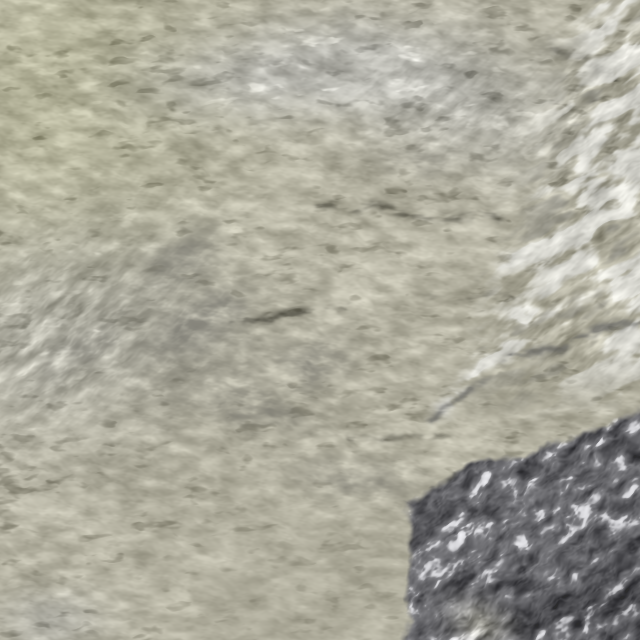
This texture is drawn by a Shadertoy shader. Its source:

```glsl
// Weathered pale stone with a dark rock in the lower right corner.
// Rotated, stretched fractal noise gives the grain; soft ellipses and
// broken strokes place the stains, pale veins and cracks.

float hash(vec2 p) {
    vec3 q = fract(vec3(p.xyx) * 0.1031);
    q += dot(q, q.yzx + 33.33);
    return fract((q.x + q.y) * q.z);
}

float noise(vec2 p) {
    vec2 i = floor(p), f = fract(p);
    f = f * f * (3.0 - 2.0 * f);
    return mix(mix(hash(i), hash(i + vec2(1, 0)), f.x),
               mix(hash(i + vec2(0, 1)), hash(i + vec2(1, 1)), f.x), f.y);
}

mat2 turn(float a) {
    float c = cos(a), s = sin(a);
    return mat2(c, -s, s, c);
}

// Fractal noise, centred on zero
float fbm(vec2 p) {
    float sum = 0.0, amp = 0.5;
    for (int i = 0; i < 3; i++) {
        sum += amp * (noise(p) - 0.5);
        p = turn(0.25) * p * 2.03 + 17.3;
        amp *= 0.55;
    }
    return sum;
}

// Noise drawn out along one direction
float grain(vec2 p, float angle, float freq, float stretch) {
    vec2 q = turn(angle) * p * freq;
    return fbm(vec2(q.x / stretch, q.y) + 60.0);
}

// Soft ellipse: centre in xy, radii in zw
float stain(vec2 p, vec4 shape, float angle) {
    vec2 q = turn(angle) * (p - shape.xy) / shape.zw;
    return exp(-dot(q, q));
}

// Soft line between two points
float stroke(vec2 p, vec2 a, vec2 b, float width) {
    vec2 ab = b - a;
    float t = clamp(dot(p - a, ab) / dot(ab, ab), 0.0, 1.0);
    float d = length(p - a - ab * t) / width;
    return exp(-d * d);
}

vec3 paleStone(vec2 p) {
    vec2 w = p + 0.03 * vec2(fbm(p * 24.0), fbm(p * 24.0 + 40.0));
    vec2 g = p + 0.008 * vec2(fbm(p * 30.0 + 5.0), fbm(p * 30.0 + 80.0));

    // Regions of differing grain
    float right = smoothstep(0.70, 0.86, w.x - 0.3 * (w.y - 0.52)) * smoothstep(0.32, 0.48, w.y);
    float upper = stain(w, vec4(0.72, 0.84, 0.20, 0.10), -0.25);
    float left = stain(w, vec4(0.08, 0.48, 0.24, 0.16), 0.4);
    float calm = stain(w, vec4(0.46, 0.08, 0.24, 0.16), 0.0);
    float slanted = clamp(right + left + 0.6 * upper, 0.0, 1.0);
    float detail = mix(grain(g, -0.08, 72.0, 2.2), grain(g, 0.62, 72.0, 2.4), slanted);
    float broad = grain(p, 0.1, 13.0, 1.6);

    // Ground, yellower at the top left and greyer in patches
    vec3 col = mix(vec3(0.705, 0.695, 0.63), vec3(0.705, 0.70, 0.60),
                   stain(p, vec4(0.08, 0.85, 0.28, 0.30), 0.0));
    float haze = stain(w, vec4(0.46, 0.89, 0.22, 0.07), 0.1) + 0.8 * upper + 0.6 * left
               + 0.7 * stain(w, vec4(0.08, 0.03, 0.08, 0.05), 0.0);
    col = mix(col, vec3(0.745, 0.745, 0.725), clamp(haze, 0.0, 1.0) * 0.8);
    col += broad * 0.12;
    col += detail * (0.32 + 0.25 * left + 0.28 * upper + 0.2 * right - 0.12 * calm);

    // Short dark flecks and small pale chips
    float fleck = grain(g + 0.3, 0.05, 62.0, 2.6);
    col -= smoothstep(0.14, 0.30, -fleck) * 0.13 * (1.0 - 0.5 * calm);
    col += smoothstep(0.14, 0.32, fleck) * (0.03 + 0.12 * clamp(haze, 0.0, 1.0));

    // Grey stains, mottled by the grain
    float cloud = 0.9 * stain(w, vec4(0.28, 0.59, 0.07, 0.04), 0.5)
                + 0.9 * stain(w, vec4(0.31, 0.50, 0.075, 0.03), 0.55)
                + 0.8 * stain(w, vec4(0.13, 0.455, 0.07, 0.025), 0.6)
                + 0.8 * stain(w, vec4(0.49, 0.43, 0.045, 0.03), 0.5)
                + 0.8 * stain(w, vec4(0.46, 0.90, 0.08, 0.018), 0.0)
                + 0.6 * stain(w, vec4(0.40, 0.36, 0.08, 0.03), -0.3)
                + 0.6 * stain(w, vec4(0.56, 0.25, 0.09, 0.03), -0.1)
                + 0.4 * stain(w, vec4(0.30, 0.44, 0.22, 0.11), 0.0)
                + 0.5 * stain(w, vec4(0.66, 0.75, 0.06, 0.025), 0.0);
    col = mix(col, vec3(0.50, 0.495, 0.465), clamp(cloud * (0.5 - 1.6 * detail), 0.0, 0.8));
    float seam = stroke(w, vec2(0.50, 0.68), vec2(0.78, 0.66), 0.008)
               + stroke(w, vec2(0.36, 0.505), vec2(0.54, 0.515), 0.007)
               + 0.8 * stroke(w, vec2(0.54, 0.315), vec2(0.70, 0.32), 0.006)
               + 0.7 * stroke(w, vec2(0.66, 0.54), vec2(0.80, 0.535), 0.006)
               + stroke(w, vec2(0.86, 0.93), vec2(0.96, 0.88), 0.010);
    col -= seam * smoothstep(0.15, -0.15, fleck) * 0.24 * vec3(1.0, 0.99, 0.93);

    // Broken pale slanting veins, with cracks between them
    float vein = grain(g, 0.48, 34.0, 2.8);
    float ridge = stroke(w, vec2(0.69, 0.365), vec2(0.82, 0.50), 0.014)
                + stroke(w, vec2(0.82, 0.50), vec2(1.0, 0.555), 0.017)
                + 0.8 * stroke(w, vec2(0.79, 0.59), vec2(0.98, 0.68), 0.014)
                + 0.8 * stain(w, vec4(0.97, 0.97, 0.06, 0.03), 0.3);
    float pale = right * smoothstep(-0.02, 0.13, vein + detail * 0.3)
               + ridge * smoothstep(-0.18, 0.08, vein + detail * 0.5);
    col = mix(col, vec3(0.87, 0.87, 0.85) + detail * 0.4, clamp(pale, 0.0, 1.0) * 0.8);
    float crack = stroke(w, vec2(0.67, 0.35), vec2(0.80, 0.435), 0.007)
                + stroke(w, vec2(0.80, 0.435), vec2(1.0, 0.50), 0.008);
    crack = crack * smoothstep(0.2, -0.15, fleck) + 0.6 * right * smoothstep(0.09, 0.24, -vein);
    return mix(col, vec3(0.41, 0.41, 0.40), clamp(crack, 0.0, 1.0) * 0.7);
}

vec3 darkRock(vec2 p) {
    vec2 w = p + 0.014 * vec2(fbm(p * 30.0), fbm(p * 30.0 + 9.0));
    float chips = grain(w, 0.75, 72.0, 1.8), ridges = grain(w, 0.5, 26.0, 2.2);
    vec3 col = vec3(0.415, 0.415, 0.43) + chips * 0.6 + ridges * 0.25;
    col += 0.27 * smoothstep(0.10, 0.28, chips + ridges * 0.4);
    col -= 0.12 * stain(w, vec4(0.93, 0.05, 0.13, 0.03), 0.2);
    float pocket = stain(w, vec4(0.75, 0.025, 0.045, 0.03), -0.5);
    return mix(max(col, 0.17), vec3(0.72, 0.715, 0.68) + chips, pocket * 0.9);
}

void mainImage(out vec4 fragColor, in vec2 fragCoord) {
    vec2 p = fragCoord / iResolution.xy;
    // Ragged rock outline: a bulging, rising top edge and a steep left edge
    float top = 0.215 + 0.40 * (p.x - 0.64) + 0.022 * stain(p.xx, vec4(0.74, 0.74, 0.08, 0.08), 0.0) - p.y;
    float edge = min(top, p.x - 0.637) + 0.026 * fbm(p * 34.0);
    vec3 col = mix(paleStone(p), darkRock(p), smoothstep(-0.006, 0.007, edge));
    fragColor = vec4(clamp(col, 0.0, 1.0), 1.0);
}
```
